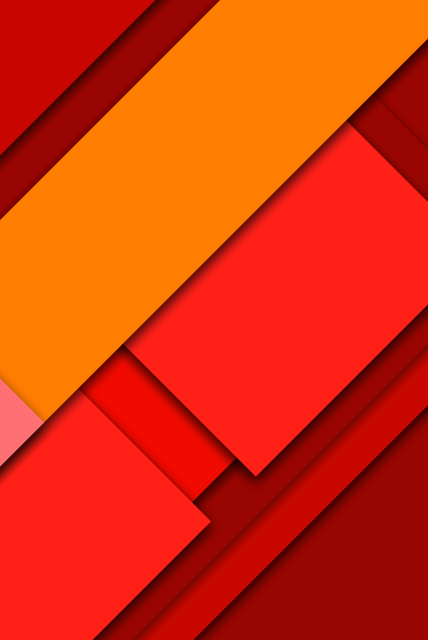
Reproduce this background procedurally as a WebGL 1 fragment shader.

```glsl
precision highp float;
// Overlapping diagonal paper sheets in reds and orange, each with a soft shadow.

uniform vec2 u_resolution;

#define SHADOW_BLUR 0.029
#define SHADOW_DROP 0.008
#define SHADOW_DARK 0.92
#define SHADOW_FAINT 0.6
#define FAR 9.0
#define MAROON vec3(0.600, 0.020, 0.000)
#define CRIMSON vec3(0.785, 0.030, 0.000)
#define RED vec3(0.940, 0.040, 0.000)
#define SCARLET vec3(1.000, 0.125, 0.095)
#define ORANGE vec3(1.000, 0.490, 0.000)
#define PINK vec3(1.000, 0.440, 0.460)

// Coverage of the box lo..hi with edges softened by the given half width.
float boxCover(vec2 p, vec2 lo, vec2 hi, float soft) {
  vec2 inside = smoothstep(-soft, soft, p - lo) * smoothstep(-soft, soft, hi - p);
  return inside.x * inside.y;
}

// Lays one sheet over the colour below, darkening it with a dropped shadow.
vec3 sheet(vec3 below, vec2 p, vec2 lo, vec2 hi, vec3 tint, float dark) {
  vec2 drop = SHADOW_DROP * vec2(1.0, -1.0);
  float shade = boxCover(p - drop, lo, hi, SHADOW_BLUR);
  float cover = boxCover(p, lo, hi, 1.0 / u_resolution.y);
  return mix(below * (1.0 - dark * shade), tint, cover);
}

void main() {
  // Diagonal axes, in canvas heights from the top left:
  // x grows to the lower right, y grows to the upper right.
  vec2 pos = gl_FragCoord.xy / u_resolution.y;
  float down = 1.0 - pos.y;
  vec2 p = vec2(pos.x + down, pos.x - down);

  // Dark ground with the lower stripes
  vec3 color = MAROON;
  color = sheet(color, p, vec2(-FAR), vec2(1.302, FAR), CRIMSON, SHADOW_DARK);
  color = sheet(color, p, vec2(-FAR), vec2(1.206, FAR), MAROON, SHADOW_FAINT);

  // Short sheets tucked under the orange band
  color = sheet(color, p, vec2(0.55, 0.0), vec2(1.085, 0.434), MAROON, SHADOW_FAINT);
  color = sheet(color, p, vec2(0.55, -FAR), vec2(1.085, -0.2), RED, SHADOW_DARK);
  color = sheet(color, p, vec2(0.55, -FAR), vec2(1.1445, -0.485), SCARLET, SHADOW_DARK);
  color = sheet(color, p, vec2(0.55, -0.345), vec2(1.1445, 0.353), SCARLET, SHADOW_DARK);

  // Upper corner, broad band and the pink tip
  color = sheet(color, p, vec2(-FAR), vec2(0.243, FAR), CRIMSON, SHADOW_DARK);
  color = sheet(color, p, vec2(0.344, -FAR), vec2(0.729, FAR), ORANGE, SHADOW_DARK);
  color = sheet(color, p, vec2(0.4, -FAR), vec2(0.729, -0.591), PINK, SHADOW_FAINT);

  gl_FragColor = vec4(color, 1.0);
}
```
